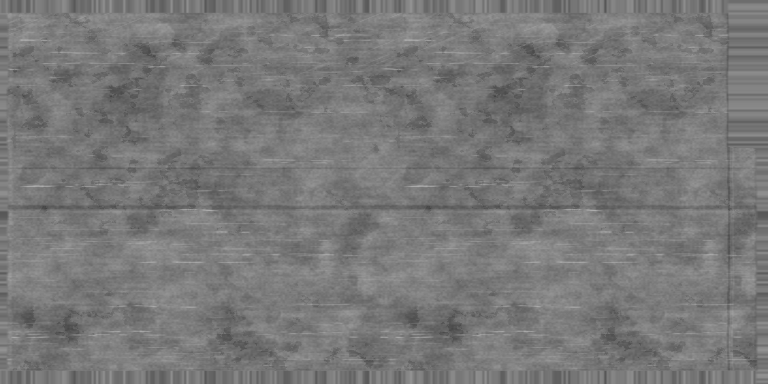
Write a Shadertoy shader that draws this texture.

```glsl
float hash(vec2 p) {
    vec3 q = fract(p.xyx * 0.1031);
    q += dot(q, q.yzx + 33.33);
    return fract((q.x + q.y) * q.z);
}

// Value noise that wraps in x after a whole number of cells
float noise(vec2 p, float period) {
    vec2 cell = floor(p), f = fract(p);
    f = f * f * (3.0 - 2.0 * f);
    float x0 = mod(cell.x, period), x1 = mod(cell.x + 1.0, period);
    float low = mix(hash(vec2(x0, cell.y)), hash(vec2(x1, cell.y)), f.x);
    float high = mix(hash(vec2(x0, cell.y + 1.0)), hash(vec2(x1, cell.y + 1.0)), f.x);
    return mix(low, high, f.y);
}

// Rough fractal sum: the small octaves keep edges ragged
float fbm(vec2 p, vec2 freq) {
    float sum = 0.0, amp = 0.43;
    for (int i = 0; i < 5; i++) {
        sum += amp * noise(p * freq + vec2(0.0, 17.0 * float(i)), freq.x);
        freq *= 2.0;
        amp *= 0.6;
    }
    return sum;
}

// Soft-edged interval: 1 between a and b
float band(float x, float a, float b, float soft) {
    return smoothstep(a - soft, a + soft, x) * (1.0 - smoothstep(b - soft, b + soft, x));
}

// Thin, broken, nearly horizontal scratches gathered in bands
float scratches(vec2 p, float px) {
    float total = 0.0;
    for (int i = 0; i < 4; i++) {
        float layer = float(i), rows = 43.0 + 9.0 * layer;
        float row = floor(p.y * rows);
        float shifted = p.x * 2.0 + hash(vec2(row, layer + 40.0));
        vec2 id = vec2(mod(floor(shifted), 2.0) + 7.0 * layer, row);
        float along = fract(shifted);
        float reach = 0.08 + 0.4 * hash(id + 11.0);
        float wave = 0.004 * (noise(vec2(p.x * 14.0, row + 90.0), 14.0) - 0.5);
        float y = (row + 0.3 + 0.4 * hash(id + 23.0)) / rows + wave;
        float crowd = 0.5 + 0.5 * cos(6.2832 * (p.y - 0.1) / 0.25);
        crowd *= 1.0 - 0.8 * band(p.y, 0.48, 0.76, 0.03);
        float present = step(hash(id + 37.0), 0.1 + 0.4 * crowd);
        float line = 1.0 - smoothstep(0.0003, 0.0008 + 0.8 * px, abs(p.y - y));
        float ends = 1.0 - smoothstep(reach - 0.06, reach, abs(along - 0.5));
        float wear = smoothstep(0.25, 0.75, noise(vec2(p.x * 50.0, row + 50.0), 50.0));
        float strength = 0.2 + 0.8 * pow(hash(id + 53.0), 3.0);
        total += present * line * ends * wear * strength;
    }
    return min(total, 1.0);
}

// Worn metal: mottling, stains, pits, brushed grain and scratches
float wornPlate(vec2 p, float px) {
    float broad = fbm(p, vec2(5.0, 6.0));
    float fine = fbm(p + vec2(0.0, 3.0), vec2(20.0, 28.0));
    float brushed = noise(p * vec2(14.0, 170.0), 14.0);
    float grain = noise(p * vec2(180.0, 230.0), 180.0);
    float shade = 0.482 + 0.12 * (broad - 0.5) + 0.19 * (fine - 0.5);
    shade += 0.045 * (brushed - 0.5) + 0.055 * (grain - 0.5);
    shade += 0.02 * smoothstep(0.75, 0.95, p.y);

    // Ragged stains and crisp little pits
    float stain = smoothstep(0.54, 0.64, fbm(p + vec2(0.3, 8.0), vec2(9.0, 11.0)));
    shade -= 0.055 * stain * (0.6 + 0.8 * fine);
    float pits = smoothstep(0.59, 0.64, fbm(p + vec2(0.0, 5.0), vec2(26.0, 38.0)));
    shade -= 0.065 * pits * smoothstep(0.6, 0.45, broad);

    // Faint slanted scuffs near the top
    vec2 slanted = vec2(p.x + 0.4 * p.y, p.y - 0.4 * p.x);
    float scuff = smoothstep(0.75, 0.95, noise(slanted * vec2(12.0, 190.0), 512.0));
    shade += 0.03 * scuff * (0.2 + smoothstep(0.6, 0.9, p.y));

    return shade + 0.16 * scratches(p, px);
}

// One-dimensional smear used around the border
float smear(float x) {
    float coarse = noise(vec2(x * 45.0, 3.0), 512.0);
    float thin = noise(vec2(x * 170.0, 9.0), 512.0);
    return 0.46 + 0.10 * (coarse - 0.5) + 0.15 * (thin - 0.5);
}

void mainImage(out vec4 fragColor, in vec2 fragCoord) {
    vec2 uv = fragCoord / iResolution.xy;
    vec2 p = uv * vec2(2.0, 1.0);
    float px = 1.0 / iResolution.y;
    float ragged = 0.003 * (noise(uv.yx * 30.0, 64.0) - 0.5);
    float x = uv.x + ragged;

    // Smeared border: vertical above and below, horizontal at the sides
    float rightEdge = mix(0.985, 0.948, smoothstep(0.615 - px, 0.615 + px, uv.y));
    float between = band(uv.y, 0.035, 0.966, px);
    float beside = smoothstep(rightEdge - px, rightEdge + px, uv.x);
    float shade = mix(smear(p.x), smear(uv.y + 5.0), max(between, beside));

    // Main sheet with a narrow tab at the lower right
    float sheet = between * band(x, 0.010, rightEdge, px);
    float plate = wornPlate(p, px);

    // Horizontal seams with worn highlights
    float wear = 0.5 + 0.5 * noise(p * vec2(25.0, 1.0), 25.0);
    plate -= 0.075 * wear * band(uv.y, 0.560, 0.564, 0.002);
    plate -= 0.095 * wear * band(uv.y, 0.455, 0.465, 0.003);
    plate += 0.03 * wear * band(uv.y, 0.447, 0.451, 0.002);

    // Vertical seam, side rim and darkened outline
    plate -= 0.08 * band(x, 0.947, 0.950, 0.001);
    plate += 0.03 * band(x, 0.953, 0.955, 0.001);
    plate += 0.03 * band(x, 0.011, 0.016, 0.002);
    plate -= 0.04 * (1.0 - band(uv.y, 0.038, 0.963, 0.003));
    plate -= 0.05 * smoothstep(rightEdge - 0.004, rightEdge, x);

    shade = mix(shade, plate, sheet);
    fragColor = vec4(vec3(clamp(shade, 0.0, 1.0)), 1.0);
}
```
